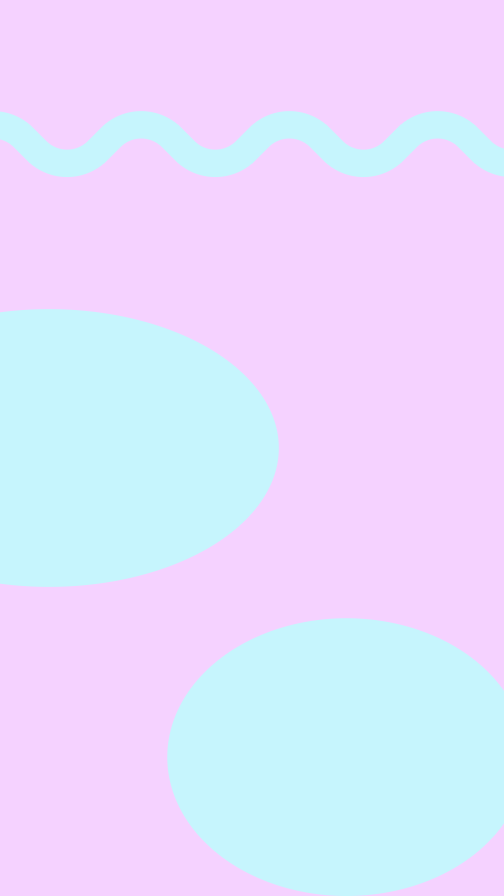
Write a WebGL 2 fragment shader that draws this background.

```glsl
#version 300 es
precision highp float;
// Flat pastel backdrop: two large ellipses and a wavy ribbon on pink.
// Each shape is a signed distance in units of the canvas height;
// the ribbon repeats one arc-and-slope cell, flipped in every other cell.

uniform vec2 u_resolution;
out vec4 fragColor;

const vec3 PINK = vec3(0.96, 0.824, 1.0);
const vec3 AQUA = vec3(0.776, 0.961, 0.992);

// Approximate signed distance to an axis-aligned ellipse.
float ellipseDistance(vec2 p, vec2 center, vec2 radii) {
    vec2 q = (p - center) / radii;
    float scaled = length(q);
    float slope = length(q / radii);
    return scaled * (scaled - 1.0) / max(slope, 1e-4);
}

// Ribbon of round crests and troughs joined by 45 degree slopes.
// The origin is a crest's x position at the mid height of the wave.
float waveDistance(vec2 p, float halfPeriod, float amplitude, float halfWidth) {
    float cell = floor(p.x / halfPeriod + 0.5);
    float flip = 1.0 - 2.0 * mod(cell, 2.0);
    float bend = (halfPeriod - 2.0 * amplitude) / (2.0 * (sqrt(2.0) - 1.0));

    // Fold into half a crest, measured from the centre of its arc
    vec2 q = vec2(abs(p.x - cell * halfPeriod), p.y * flip - amplitude + bend);
    float reach = q.x < q.y ? length(q) : (q.x + q.y) * sqrt(0.5);
    return abs(reach - bend) - halfWidth;
}

// Smooth coverage across one pixel.
float coverage(float dist, float pixel) {
    return clamp(0.5 - dist / pixel, 0.0, 1.0);
}

void main() {
    float pixel = 1.0 / u_resolution.y;
    vec2 p = gl_FragCoord.xy * pixel;

    // Large ellipses, cropped by the left and right sides
    float leftBlob = ellipseDistance(p, vec2(0.0547, 0.5), vec2(0.2565, 0.155));
    float rightBlob = ellipseDistance(p, vec2(0.3867, 0.155), vec2(0.2, 0.155));

    // Wavy ribbon near the top
    float ribbon = waveDistance(p - vec2(0.1576, 0.8392), 0.0827, 0.0215, 0.0153);

    float shapes = min(ribbon, min(leftBlob, rightBlob));
    fragColor = vec4(mix(PINK, AQUA, coverage(shapes, pixel)), 1.0);
}
```
